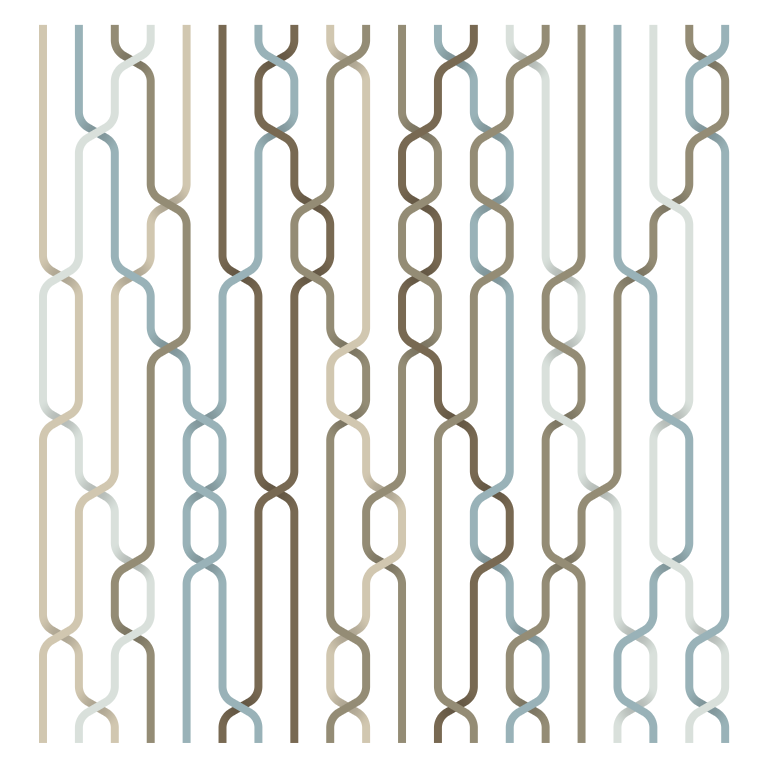
Give the GLSL for this pattern, as a WebGL 1 fragment shader.

```glsl
precision highp float;
// A braid of 20 coloured strands hanging through 10 rows of random crossings.
// Hashed peaks choose which neighbours swap in each row; every strand is
// traced back to the top for its colour and drawn with a line-and-arc distance.
uniform vec2 u_resolution;

float hash(vec2 p) {
  return fract(sin(dot(p, vec2(12.99, 78.23))) * 43758.5);
}

// Do columns i and i+1 swap in this row? Local peaks never overlap.
bool crosses(float i, float row) {
  float h = hash(vec2(i, row));
  return i > -0.5 && i < 18.5
    && h > hash(vec2(i - 1.0, row)) && h > hash(vec2(i + 1.0, row));
}

// Sideways step of the strand entering a row at column i.
float swapStep(float i, float row) {
  if (crosses(i, row)) return 1.0;
  return crosses(i - 1.0, row) ? -1.0 : 0.0;
}

// Is i equal to k, k+n, k+2n, ...?
bool everyNth(float i, float n, float k) {
  return abs(mod(i - k + 0.5, n) - 0.5) < 0.1;
}

vec3 topColour(float i) {
  vec3 colour = vec3(0.58, 0.55, 0.46);                                              // olive
  if (everyNth(i, 7.0, 5.0) || everyNth(i, 12.0, 7.0)) colour = vec3(0.47, 0.41, 0.32); // brown
  if (everyNth(i, 10.0, 3.0) || everyNth(i, 20.0, 17.0)) colour = vec3(0.85, 0.88, 0.86); // pale
  if (everyNth(i, 4.0, 0.0) && i < 9.0) colour = vec3(0.82, 0.78, 0.69);              // sand
  if (everyNth(i, 5.0, 1.0) || everyNth(i, 20.0, 19.0)) colour = vec3(0.60, 0.70, 0.72); // blue
  return colour;
}

// Follow a strand upward from column i to its start.
vec3 strandColour(float i, float row) {
  for (int k = 1; k <= 9; k++) {
    float above = row - float(k);
    if (above > -0.5) i += swapStep(i, above);
  }
  return topColour(i);
}

// Distance to a strand swapping columns, downward to the right:
// a 30 degree line through the centre, then an arc, then a vertical.
float swapDistance(vec2 q) {
  vec2 dir = vec2(0.866, 0.5);
  if (dot(q, dir) < 0.0) q = -q;
  if (q.y > 0.577) return abs(q.x - 0.5);
  if (dot(q, dir) < 0.2887) return abs(q.x * dir.y - q.y * dir.x);
  return abs(length(q - vec2(0.0, 0.577)) - 0.5);
}

void main() {
  // Grid units: columns are 1 wide, rows 2 tall, y runs down from the top.
  vec2 p = (gl_FragCoord.xy / u_resolution - 0.0326) * 21.39;
  p.y = 20.0 - p.y;
  float pixel = 21.39 / min(u_resolution.x, u_resolution.y);

  float column = floor(p.x);
  float row = clamp(floor(p.y * 0.5), 0.0, 9.0);
  float side = swapStep(column, row);
  vec3 colour = vec3(1.0);

  if (abs(side) < 0.5) {
    float cover = clamp(0.5 + (0.111 - abs(p.x - column - 0.5)) / pixel, 0.0, 1.0);
    colour = mix(colour, strandColour(column, row), cover);
  } else {
    float left = column + min(side, 0.0);
    vec2 q = p - vec2(left + 1.0, row * 2.0 + 1.0);
    // The hash picks which of the two strands lies on top.
    float flip = hash(vec2(left + 31.0, row + 17.0)) < 0.5 ? -1.0 : 1.0;
    float over = left + (flip < 0.0 ? 1.0 : 0.0);
    float under = 2.0 * left + 1.0 - over;
    vec2 cover = clamp(0.5 + (0.111 - vec2(
      swapDistance(q * vec2(-flip, 1.0)),
      swapDistance(q * vec2(flip, 1.0)))) / pixel, 0.0, 1.0);
    // The lower strand darkens towards the crossing.
    float shade = 0.84 + 0.16 * smoothstep(0.1, 0.75, length(q));
    colour = mix(colour, strandColour(under, row) * shade, cover.x);
    colour = mix(colour, strandColour(over, row), cover.y);
  }

  // Cut the strands square at the margins.
  vec2 inside = clamp(0.5 + (10.0 - abs(p - 10.0)) / pixel, 0.0, 1.0);
  gl_FragColor = vec4(mix(vec3(1.0), colour, inside.x * inside.y), 1.0);
}
```
